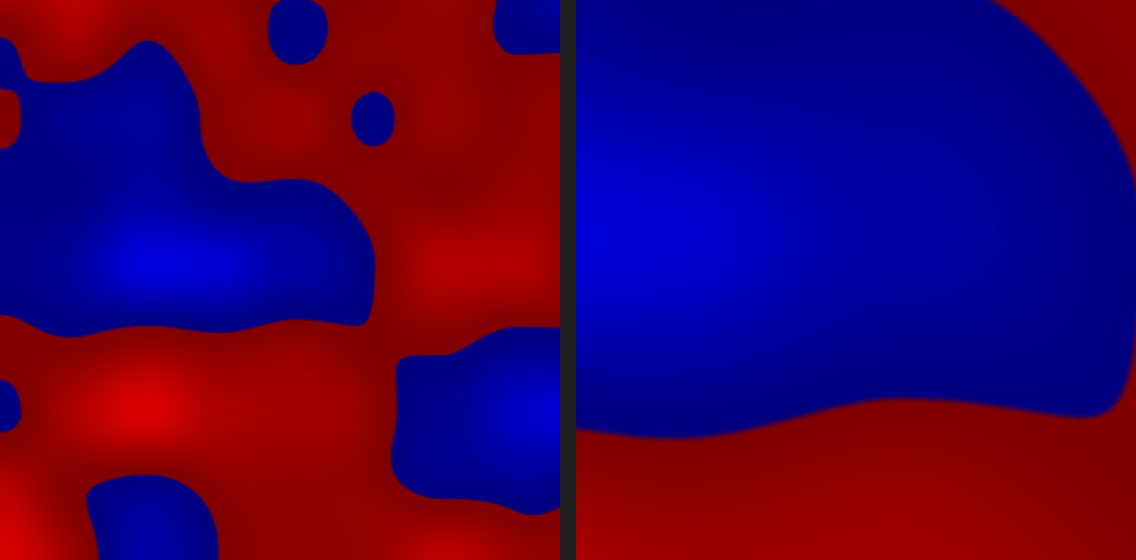
Left, the full canvas; right, a detail of the centre.
Give the GLSL for this background, as a Shadertoy shader.

```glsl
// Two-tone smooth noise: red hills and blue basins that glow away from the shoreline.

// Permutation polynomial, exact in floats
float permute(float x) {
    return mod((34.0 * x + 1.0) * x, 289.0);
}

float latticeHeight(vec2 cell) {
    return permute(permute(cell.x) + cell.y) / 289.0;
}

// Value noise in 0..1, level at the lattice lines
float valueNoise(vec2 p) {
    vec2 cell = floor(p);
    vec2 f = fract(p);
    f = f * f * (3.0 - 2.0 * f);
    float bottom = mix(latticeHeight(cell), latticeHeight(cell + vec2(1.0, 0.0)), f.x);
    float top = mix(latticeHeight(cell + vec2(0.0, 1.0)), latticeHeight(cell + 1.0), f.x);
    return mix(bottom, top, f.y);
}

// Signed terrain: broad shapes plus a finer octave
float terrain(vec2 p) {
    return valueNoise(p) - 0.46 + 0.42 * (valueNoise(p * 2.0) - 0.5);
}

void mainImage(out vec4 fragColor, in vec2 fragCoord) {
    vec2 uv = fragCoord / iResolution.y;
    float height = terrain(uv * 3.8 + vec2(2.0, 0.0));

    // Distance to the shoreline in canvas units
    float slope = length(vec2(dFdx(height), dFdy(height))) * iResolution.y;
    float shore = height / max(slope, 0.1);
    float land = smoothstep(-0.003, 0.003, shore);

    // Brightness grows with height or depth
    float glow = 0.5 + 0.7 * pow(abs(height), 1.4);
    vec3 color = mix(vec3(0.0, 0.0, glow), vec3(glow, 0.0, 0.0), land);
    fragColor = vec4(color, 1.0);
}
```
